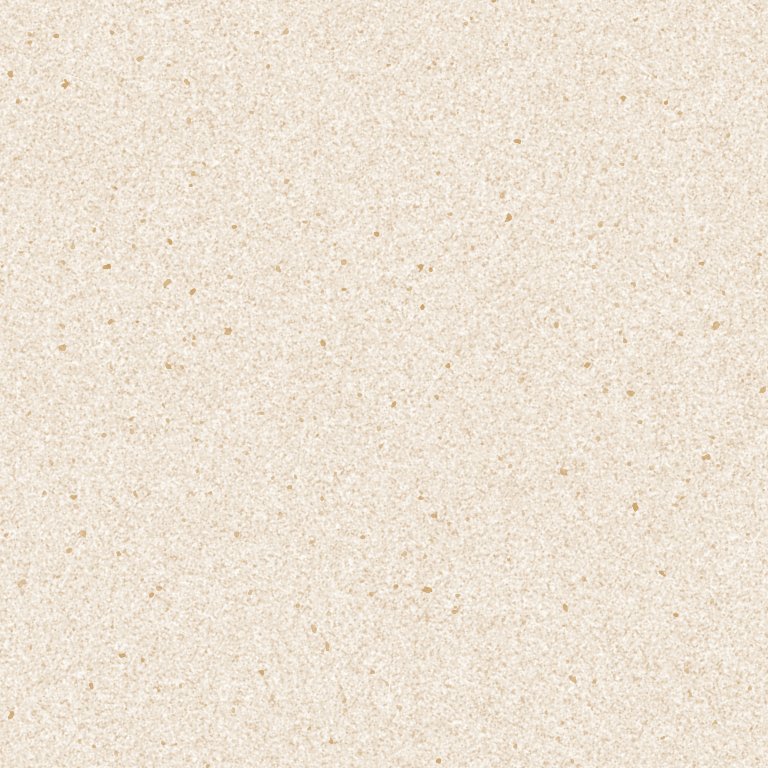
Write a Shadertoy shader that draws this texture.

```glsl
// Cream speckled paper: a fine sandy grain, tan flecks in three sizes
// gathered by slow noise, and a few thin pale fibres.
// Flecks are jittered one per grid cell; fibres are bent, tapered segments.

const vec3 CREAM = vec3(0.936, 0.896, 0.842);
const vec3 GRAIN_RANGE = vec3(0.13, 0.22, 0.32);
const vec3 GRAIN_PIT = vec3(0.030, 0.050, 0.070);
const vec3 TAN = vec3(0.800, 0.640, 0.420);
const vec3 FIBRE = vec3(0.985, 0.972, 0.945);
const int FIBRE_COUNT = 20;

float hash(vec2 p) {
    vec3 q = fract(vec3(p.xyx) * 0.1031);
    q += dot(q, q.yzx + 33.33);
    return fract((q.x + q.y) * q.z);
}

vec2 hash2(vec2 p) {
    return vec2(hash(p), hash(p + vec2(57.3, 113.7)));
}

float valueNoise(vec2 p) {
    vec2 cell = floor(p);
    vec2 t = fract(p);
    t = t * t * (3.0 - 2.0 * t);
    float low = mix(hash(cell), hash(cell + vec2(1.0, 0.0)), t.x);
    float high = mix(hash(cell + vec2(0.0, 1.0)), hash(cell + 1.0), t.x);
    return mix(low, high, t.y);
}

vec2 rotate(vec2 p, float angle) {
    float c = cos(angle), s = sin(angle);
    return vec2(c * p.x - s * p.y, s * p.x + c * p.y);
}

// Two turned lattices, so that neither lines up with the screen
float sandGrain(vec2 uv) {
    float fine = valueNoise(rotate(uv, 0.55) * 430.0 + 700.0);
    float coarse = valueNoise(rotate(uv, 1.15) * 310.0 + 900.0);
    return mix(coarse, fine, 0.6);
}

// Coverage of ragged flecks, with radii from radii.x to radii.y
float flecks(vec2 uv, float cells, float density, vec2 radii, float soft, float seed) {
    vec2 home = floor(uv * cells);
    float ragged = valueNoise(uv * 260.0 + seed) - 0.5;
    float cover = 0.0;
    for (int y = -1; y <= 1; y++) {
        for (int x = -1; x <= 1; x++) {
            vec2 cell = home + vec2(x, y);
            vec2 id = cell + seed;
            vec2 centre = (cell + hash2(id)) / cells;
            vec2 shape = hash2(id + 31.7);
            float gather = valueNoise(centre * 14.0 + seed);
            float present = step(hash(id + 71.9), density * (0.4 + 1.2 * gather));
            float radius = mix(radii.x, radii.y, shape.x * shape.x);
            vec2 d = rotate(uv - centre, shape.y * 6.2832);
            d.y *= 1.0 + 0.7 * hash(id + 93.1);
            float dist = length(d) + ragged * radius * 1.1;
            float body = 1.0 - smoothstep(radius - soft, radius + soft, dist);
            float strength = mix(0.6, 1.0, hash(id + 17.3));
            cover = max(cover, present * strength * body);
        }
    }
    return cover;
}

// Coverage of one bent fibre that fades towards both ends
float fibre(vec2 uv, vec2 centre, float angle, float halfLength, float bend, float width) {
    vec2 p = rotate(uv - centre, -angle);
    float along = clamp(p.x / halfLength, -1.0, 1.0);
    float curve = bend * (1.0 - along * along);
    float dist = length(vec2(p.x - along * halfLength, p.y - curve));
    float taper = 1.0 - 0.7 * along * along;
    return taper * (1.0 - smoothstep(0.2 * width, width, dist));
}

float fibres(vec2 uv, float width) {
    float cover = 0.0;
    for (int i = 0; i < FIBRE_COUNT; i++) {
        vec2 id = vec2(float(i) * 7.0 + 3.0, 211.0);
        vec2 shape = hash2(id + 41.0);
        float halfLength = mix(0.018, 0.055, shape.x);
        float bend = (shape.y - 0.5) * 0.012;
        float angle = hash(id + 83.0) * 3.1416;
        float strength = mix(0.25, 0.75, hash(id + 127.0));
        cover = max(cover, strength * fibre(uv, hash2(id), angle, halfLength, bend, width));
    }
    return cover;
}

void mainImage(out vec4 fragColor, in vec2 fragCoord) {
    vec2 uv = fragCoord / iResolution.y;
    float pixel = 1.0 / iResolution.y;
    float soft = max(0.0009, 0.5 * pixel);

    // Sandy ground with small darker pits
    float grain = sandGrain(uv);
    float pit = 1.0 - smoothstep(0.12, 0.34, grain);
    float drift = valueNoise(uv * 9.0 + 40.0) - 0.5;
    vec3 color = CREAM + GRAIN_RANGE * (grain - 0.5 + 0.03 * drift) - GRAIN_PIT * pit;

    // Dusty, medium and bold flecks
    float dust = 0.40 * flecks(uv, 64.0, 0.38, vec2(0.0012, 0.0030), soft, 11.0);
    float medium = 0.70 * flecks(uv, 32.0, 0.36, vec2(0.0018, 0.0036), soft, 137.0);
    float bold = 0.95 * flecks(uv, 18.0, 0.36, vec2(0.0030, 0.0056), soft, 263.0);
    float tan_cover = max(dust, max(medium, bold));
    vec3 fleckColor = TAN + 0.35 * GRAIN_RANGE * (grain - 0.5);
    color = mix(color, fleckColor, tan_cover);

    // Pale fibres on top
    color = mix(color, FIBRE, fibres(uv, max(0.0016, 0.8 * pixel)));
    fragColor = vec4(clamp(color, 0.0, 1.0), 1.0);
}
```
